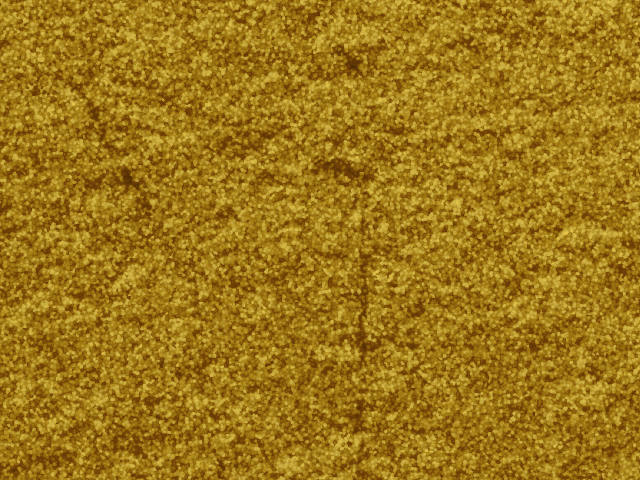
Reproduce this texture procedurally as a WebGL 2 fragment shader.

```glsl
#version 300 es
precision highp float;

uniform vec2 u_resolution;
out vec4 outColor;

vec3 hash3(vec2 cell) {
    vec3 q = fract(cell.xyx * vec3(0.1031, 0.1030, 0.0973));
    q += dot(q, q.yxz + 33.33);
    return fract((q.xxy + q.yzz) * q.zyx);
}

// Layered sines, roughly in -1..1
float waves(vec2 p) {
    float sum = 0.0;
    float weight = 0.5;
    mat2 turn = mat2(0.8, 0.6, -0.6, 0.8);
    for (int i = 0; i < 4; i++) {
        sum += weight * sin(p.x + 1.7 * sin(p.y)) * cos(p.y + 0.6 * sin(p.x));
        p = turn * p * 1.9 + 2.3;
        weight *= 0.6;
    }
    return sum;
}

vec2 warp(vec2 p, float frequency, float amount) {
    return p + amount * vec2(waves(p * frequency), waves(p.yx * frequency + 4.7));
}

// Cellular height: overlapping domes of random height
float domes(vec2 p) {
    vec2 base = floor(p);
    float height = 0.0;
    for (int y = -1; y <= 1; y++) {
        for (int x = -1; x <= 1; x++) {
            vec2 cell = base + vec2(x, y);
            vec3 rnd = hash3(cell);
            vec2 away = p - cell - rnd.xy;
            height = max(height, mix(0.35, 1.0, rnd.z) * (1.0 - dot(away, away)));
        }
    }
    return height;
}

// Slope towards the light plus darker hollows
float relief(vec2 p, vec2 toLight) {
    float height = domes(p);
    return height - domes(p + toLight) + 0.3 * (height - 0.66);
}

// Nearest grain: x = distance to its centre, yz = random values
vec3 grain(vec2 p) {
    vec2 base = floor(p);
    vec3 nearest = vec3(9.0, 0.0, 0.0);
    for (int y = -1; y <= 1; y++) {
        for (int x = -1; x <= 1; x++) {
            vec2 cell = base + vec2(x, y);
            vec3 rnd = hash3(cell + 71.0);
            float d = length(p - cell - rnd.xy);
            if (d < nearest.x) nearest = vec3(d, rnd.z, fract(rnd.x * 7.0 + rnd.z * 5.0));
        }
    }
    return nearest;
}

// Soft dark line from a to b
float crack(vec2 p, vec2 a, vec2 b, float width) {
    vec2 along = b - a;
    float t = clamp(dot(p - a, along) / dot(along, along), 0.0, 1.0);
    return 1.0 - smoothstep(0.15 * width, width, length(p - a - along * t));
}

vec3 sandColor(float tone, float tint) {
    vec3 shadow = vec3(0.45, 0.26, 0.025);
    vec3 brown = vec3(0.56, 0.40, 0.05);
    vec3 ochre = vec3(0.62, 0.47, 0.07);
    vec3 gold = mix(vec3(0.71, 0.56, 0.11), vec3(0.68, 0.55, 0.16), tint);
    vec3 pale = vec3(0.78, 0.67, 0.25);
    vec3 color = mix(shadow, brown, smoothstep(0.06, 0.29, tone));
    color = mix(color, ochre, smoothstep(0.29, 0.45, tone));
    color = mix(color, gold, smoothstep(0.45, 0.64, tone));
    color = mix(color, pale, smoothstep(0.64, 0.86, tone));
    return color * (1.0 + 0.35 * max(tone - 0.86, 0.0)) * (1.0 - 0.5 * max(0.06 - tone, 0.0));
}

void main() {
    vec2 p = gl_FragCoord.xy / u_resolution.y;
    vec2 rough = warp(p, 48.0, 0.012);
    vec2 toLight = vec2(-0.08, 0.28);

    // Clumps in three sizes, stronger in patches
    float patches = 0.85 + 0.5 * waves(p * vec2(6.0, 9.0) + 1.3);
    float tone = 0.51 + 0.3 * relief(rough * vec2(9.0, 13.0), toLight);
    tone += 0.55 * patches * relief(rough * vec2(24.0, 29.0), toLight);
    tone += 0.5 * relief(warp(p, 110.0, 0.004) * 62.0, toLight);

    // Broad light falling off to the lower left
    tone += 0.05 * waves(p * 4.0) + 0.06 * (p.y - 0.5) + 0.04 * (p.x - 0.67);

    // Broken cracks and shaded hollows
    vec2 jagged = warp(p, 32.0, 0.012);
    float cracks = crack(jagged, vec2(0.75, 0.02), vec2(0.76, 0.60), 0.012);
    cracks = max(cracks, crack(jagged, vec2(0.465, 0.0), vec2(0.44, 0.17), 0.012));
    cracks = max(cracks, crack(jagged, vec2(0.16, 0.82), vec2(0.31, 0.56), 0.014));
    cracks = max(cracks, crack(jagged, vec2(0.67, 0.66), vec2(0.76, 0.63), 0.03));
    cracks = max(cracks, crack(jagged, vec2(0.71, 0.90), vec2(0.74, 0.85), 0.03));
    tone -= 0.42 * cracks * (1.0 - smoothstep(0.5, 0.85, domes(p * 30.0)));

    // Fine grains, averaged over four points of each pixel
    vec3 color = vec3(0.0);
    for (int i = 0; i < 4; i++) {
        vec2 offset = (vec2(i & 1, i >> 1) - 0.5) * 0.5 / u_resolution.y;
        vec3 g = grain((p + offset) * 145.0);
        float sparkle = 0.72 * (g.y - 0.5) - 0.4 * (g.x - 0.4);
        color += sandColor(tone + sparkle, g.z);
    }
    outColor = vec4(color * 0.25, 1.0);
}
```
